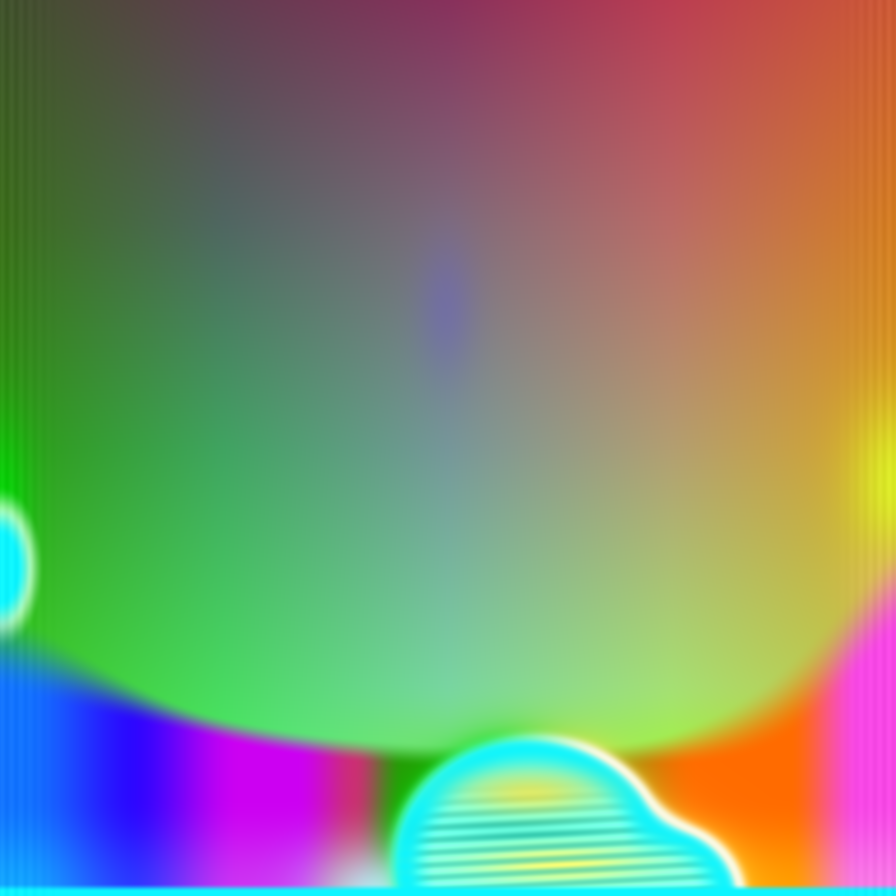
Reproduce this background procedurally as a WebGL 1 fragment shader.

```glsl
precision highp float;
// Draws a soft rainbow field above a vivid neon band with a glowing striped dome.

#define BAND_LEVEL 0.15
#define DOME_CENTER vec2(0.592, 0.036)
#define DOME_RADII vec2(0.154, 0.141)
#define LOBE_CENTER vec2(0.729, -0.003)
#define LOBE_RADII vec2(0.098, 0.085)
#define SPOT_CENTER vec2(0.0, 0.366)
#define STRIPE_COUNT 72.0
#define RIPPLE_COUNT 96.0
#define RIPPLE_AMOUNT 0.018

uniform vec2 u_resolution;

const float TAU = 6.28319;
const vec3 CYAN = vec3(0.05, 0.96, 1.0);
const vec3 GREEN = vec3(0.0, 0.85, 0.02);
const vec3 YELLOW = vec3(0.9, 0.9, 0.35);
const vec3 WHITE = vec3(1.0, 0.98, 0.9);

// Five evenly spaced colour stops
vec3 ramp(float x, vec3 a, vec3 b, vec3 c, vec3 d, vec3 e) {
  vec4 t = clamp(4.0 * x - vec4(0.0, 1.0, 2.0, 3.0), 0.0, 1.0);
  return mix(mix(mix(mix(a, b, t.x), c, t.y), d, t.z), e, t.w);
}

// Soft elliptical glow, 1 at its centre
float glow(vec2 p, vec2 center, vec2 radii) {
  vec2 q = (p - center) / radii;
  return exp(-dot(q, q));
}

float ellipseDistance(vec2 p, vec2 center, vec2 radii) {
  return (length((p - center) / radii) - 1.0) * min(radii.x, radii.y);
}

float smoothMin(float a, float b, float k) {
  float h = max(k - abs(a - b), 0.0) / k;
  return min(a, b) - h * h * k * 0.25;
}

// Large gradient, blended from four horizontal ramps
vec3 field(vec2 p) {
  vec3 top = ramp(p.x, vec3(0.25, 0.32, 0.17), vec3(0.38, 0.24, 0.31),
    vec3(0.53, 0.19, 0.36), vec3(0.73, 0.24, 0.32), vec3(0.80, 0.35, 0.21));
  vec3 upper = ramp(p.x, vec3(0.23, 0.43, 0.10), vec3(0.31, 0.40, 0.38),
    vec3(0.49, 0.42, 0.48), vec3(0.73, 0.42, 0.40), vec3(0.83, 0.49, 0.13));
  vec3 middle = ramp(p.x, vec3(0.17, 0.61, 0.06), vec3(0.25, 0.64, 0.38),
    vec3(0.46, 0.59, 0.60), vec3(0.70, 0.62, 0.44), vec3(0.85, 0.64, 0.13));
  vec3 lower = ramp(p.x, vec3(0.22, 0.78, 0.12), vec3(0.28, 0.84, 0.38),
    vec3(0.47, 0.82, 0.63), vec3(0.65, 0.86, 0.45), vec3(0.78, 0.76, 0.25));
  float t = 4.0 * (1.0 - p.y);
  vec3 color = mix(top, upper, clamp(t, 0.0, 1.0));
  color = mix(color, middle, clamp(t - 1.0, 0.0, 1.0));
  color = mix(color, lower, clamp(t - 2.0, 0.0, 1.3));
  color.b -= 0.15 * smoothstep(0.24, 0.16, p.y) * smoothstep(0.3, 0.5, p.x);
  return mix(color, vec3(0.42, 0.39, 0.74), 0.5 * glow(p, vec2(0.498, 0.655), vec2(0.032, 0.075)));
}

// Lights along the left and right borders
vec3 addSideLights(vec3 color, vec2 p) {
  color = mix(color, GREEN, 0.9 * glow(p, vec2(0.0, 0.43), vec2(0.035, 0.10)));
  color = mix(color, vec3(0.86, 0.95, 0.15), 0.9 * glow(p, vec2(1.0, 0.46), vec2(0.05, 0.09)));
  color = mix(color, vec3(0.88, 0.72, 0.42), 0.7 * glow(p, vec2(1.0, 0.345), vec2(0.05, 0.05)));
  float d = ellipseDistance(p, SPOT_CENTER, vec2(0.037, 0.07));
  color = mix(color, vec3(0.75, 1.0, 0.8), 0.9 * smoothstep(0.012, -0.006, d));
  return mix(color, CYAN, smoothstep(0.0, -0.018, d));
}

// Saturated strip along the floor
vec3 band(vec2 p) {
  vec3 color = mix(vec3(0.07, 0.45, 1.0), vec3(0.17, 0.02, 1.0), smoothstep(0.02, 0.16, p.x));
  color = mix(color, vec3(0.80, 0.0, 0.95), smoothstep(0.14, 0.27, p.x));
  color = mix(color, vec3(0.80, 0.18, 0.45), smoothstep(0.33, 0.40, p.x));
  color = mix(color, vec3(0.15, 0.60, 0.02), smoothstep(0.395, 0.45, p.x));
  color = mix(color, vec3(1.0, 0.42, 0.0), smoothstep(0.62, 0.78, p.x));
  color = mix(color, vec3(0.97, 0.28, 0.90), smoothstep(0.88, 0.96, p.x));
  float floorLight = smoothstep(0.11, 0.0, p.y);
  color = mix(color, vec3(0.72, 0.75, 1.0), 0.9 * floorLight * glow(p, vec2(0.42, 0.0), vec2(0.07, 0.11)));
  color.g += 0.2 * floorLight;
  return color;
}

float bandHeight(float x) {
  float left = 0.127 * exp(-pow(x / 0.21, 1.3));
  float right = 0.19 * exp(-pow((1.0 - x) / 0.12, 1.3));
  return BAND_LEVEL + left + right;
}

// Dome with a halo, bright rim and striped interior
vec3 addDome(vec3 color, vec2 p) {
  float d = smoothMin(ellipseDistance(p, DOME_CENTER, DOME_RADII),
    ellipseDistance(p, LOBE_CENTER, LOBE_RADII), 0.03);
  float side = smoothstep(0.53, 0.68, p.x);
  float halo = exp(-max(d, 0.0) / 0.014) * smoothstep(0.02, 0.10, p.y + 0.1 * side);
  color = mix(color, mix(GREEN, vec3(1.0, 0.86, 0.2), side), 0.75 * halo);

  float stripe = sin(TAU * STRIPE_COUNT * (p.y - 0.05 * p.x));
  float depth = smoothstep(0.13, 0.07, p.y);
  vec3 inside = mix(CYAN, vec3(0.42, 0.98, 0.88), smoothstep(-0.012, -0.045, d));
  inside = mix(inside, vec3(0.15, 0.82, 0.75), 0.6 * glow(p, vec2(0.58, 0.073), vec2(0.10, 0.018)));
  inside = mix(inside, YELLOW, 0.9 * glow(p, vec2(0.592, 0.115), vec2(0.075, 0.024)));
  float lowGlow = glow(p, vec2(0.625, 0.036), vec2(0.10, 0.022));
  inside = mix(inside, YELLOW, lowGlow * (0.65 + 0.3 * stripe));
  inside += 0.09 * stripe * depth * smoothstep(-0.015, -0.04, d);
  color = mix(color, inside, smoothstep(0.005, -0.006, d));
  float rim = exp(-pow(abs(d) / 0.007, 2.0));
  return mix(color, mix(vec3(0.35, 1.0, 0.75), WHITE, side), rim * mix(0.5, 0.95, side));
}

void main() {
  vec2 p = gl_FragCoord.xy / u_resolution;
  vec3 color = addSideLights(field(p), p);

  float softness = mix(0.014, 0.05, smoothstep(0.22, 0.5, abs(p.x - 0.46)));
  float height = bandHeight(p.x);
  color = mix(color, band(p), smoothstep(height + softness, height - softness, p.y));
  color = addDome(color, p);

  // Floor line and faint border ripples
  color = mix(color, CYAN, smoothstep(0.014, 0.005, p.y));
  float border = smoothstep(0.42, 0.5, abs(p.x - 0.5));
  color += RIPPLE_AMOUNT * border * sin(TAU * RIPPLE_COUNT * p.x);
  gl_FragColor = vec4(clamp(color, 0.0, 1.0), 1.0);
}
```
